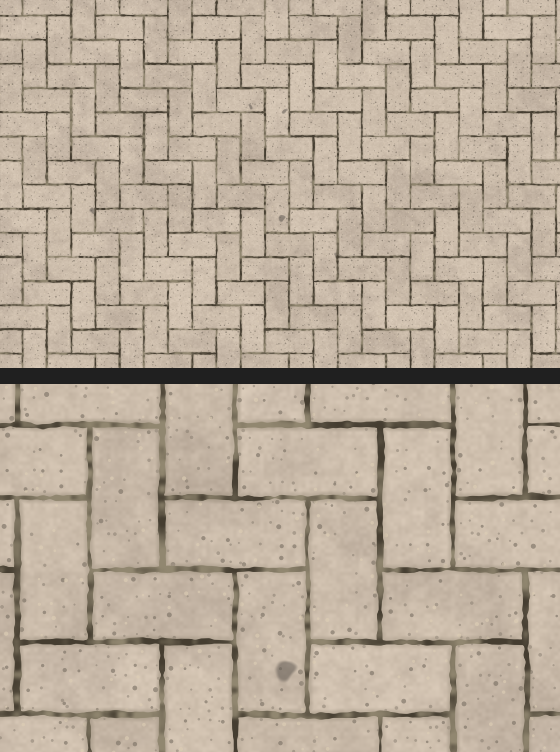
Top, the full canvas; bottom, a detail of the centre.
A Shadertoy shader for this texture:

```glsl
// Herringbone paving of sandy concrete bricks with worn, dirt-filled joints.

const vec2 CELLS = vec2(23.11, 15.25);      // half-brick cells across and up
const vec2 OFFSET = vec2(0.065, -0.60);     // shift of the grid, in cells
const float JOINT_HALF = 0.036;             // half joint width, in cells
const float JOINT_RAGGED = 0.034;           // raggedness of the joint edge
const float WOBBLE = 0.03;                  // waviness of the brick outlines
const float JITTER = 0.022;                 // misplacement of single bricks
const float CORNER = 0.05;                  // corner rounding
const float GRAIN = 0.075;                  // strength of the fine grain
const float BRICK_TONE = 0.03;              // brightness spread between bricks

const vec3 SAND_LIGHT = vec3(0.815, 0.755, 0.685);
const vec3 SAND_DARK = vec3(0.755, 0.695, 0.632);
const vec3 EDGE_DIRT = vec3(0.64, 0.59, 0.52);
const vec3 JOINT_LIGHT = vec3(0.57, 0.53, 0.44);
const vec3 JOINT_DARK = vec3(0.27, 0.24, 0.19);
const vec3 PIT = vec3(0.49, 0.45, 0.40);
const vec3 STAIN = vec3(0.40, 0.37, 0.34);
const vec3 FLECK = vec3(0.87, 0.81, 0.71);

float hash(vec2 p) {
    return fract(sin(dot(p, vec2(127.1, 311.7))) * 43758.5453);
}

float noise(vec2 p) {
    vec2 i = floor(p), f = fract(p);
    f = f * f * (3.0 - 2.0 * f);
    return mix(mix(hash(i), hash(i + vec2(1, 0)), f.x),
               mix(hash(i + vec2(0, 1)), hash(i + vec2(1, 1)), f.x), f.y);
}

float fbm(vec2 p) {
    float sum = 0.0, amp = 0.57;
    for (int i = 0; i < 3; i++) {
        sum += amp * noise(p);
        p = p * 2.03 + 17.3;
        amp *= 0.5;
    }
    return sum;
}

// Coverage of round dots: one possible dot per grid square.
float dots(vec2 p, float density, float chance, float radius, float aa) {
    vec2 g = p * density, id = floor(g);
    vec2 spot = 0.25 + 0.5 * vec2(hash(id + 3.1), hash(id + 8.7));
    float r = radius * (0.5 + 0.5 * hash(id + 5.3));
    float dist = length(fract(g) - spot) / density - r;
    return step(hash(id + 1.9), chance) * (1.0 - smoothstep(-aa, aa, dist));
}

// Distance inward from the brick outline; also returns the brick centre.
float brickDistance(vec2 p, out vec2 centre) {
    vec2 cell = floor(p);
    float phase = mod(cell.x - cell.y + 1.0, 4.0);
    bool flat_ = phase < 1.5;
    float nextHalf = (phase < 0.5 || phase > 2.5) ? 1.0 : 0.0;
    centre = cell + (flat_ ? vec2(nextHalf, 0.5) : vec2(0.5, nextHalf));
    vec2 halfSize = flat_ ? vec2(1.0, 0.5) : vec2(0.5, 1.0);
    vec2 shift = JITTER * (vec2(hash(centre), hash(centre + 9.2)) - 0.5);
    vec2 q = abs(p - centre - shift) - halfSize + CORNER;
    return CORNER - length(max(q, 0.0)) - min(max(q.x, q.y), 0.0);
}

void mainImage(out vec4 fragColor, in vec2 fragCoord) {
    vec2 p = fragCoord / iResolution.xy * CELLS + OFFSET;
    float aa = 0.6 * CELLS.y / iResolution.y;

    // Brick layout with slightly wavy outlines
    vec2 wave = vec2(noise(p * 3.0), noise(p * 3.0 + 40.0)) - 0.5;
    vec2 centre;
    float d = brickDistance(p + WOBBLE * wave, centre);

    // Brick face: broad mottling, tone per brick, fine grain
    float mottle = 0.55 * fbm(p * 0.6) + 0.45 * fbm(p * 2.6 + 11.0);
    vec3 col = mix(SAND_DARK, SAND_LIGHT, smoothstep(0.25, 0.62, mottle));
    col += BRICK_TONE * (hash(centre + 2.4) - 0.5);
    col += GRAIN * (0.6 * noise(p * 19.0) + 0.4 * noise(p * 9.0) - 0.5);

    // Pits, pale flecks and rare stains
    col = mix(col, PIT, 0.65 * dots(p, 4.0, 0.3, 0.035, aa));
    col = mix(col, PIT, 0.45 * dots(p + 31.7, 7.0, 0.2, 0.026, aa));
    col = mix(col, FLECK, 0.6 * dots(p + 7.4, 5.0, 0.2, 0.03, aa));
    vec2 blot = p + 0.12 * (vec2(noise(p * 6.0), noise(p * 6.0 + 5.0)) - 0.5);
    col = mix(col, STAIN, 0.6 * dots(blot + 13.0, 0.5, 0.07, 0.14, 0.04));

    // Dirt spreading from the joint on to the brick edge
    float grime = noise(p * 1.3 + 60.0);
    float edge = 1.0 - smoothstep(JOINT_HALF, JOINT_HALF + 0.07, d);
    col = mix(col, EDGE_DIRT, edge * (0.2 + 0.5 * grime));

    // Joint: ragged width, patches of dark soil and lighter sand
    float ragged = noise(p * 11.0 + 23.0) - 0.5 + 0.5 * (grime - 0.5);
    float width = JOINT_HALF + JOINT_RAGGED * ragged;
    float soil = 0.55 * noise(p * 1.7 + 80.0) + 0.45 * noise(p * 9.0 + 50.0);
    vec3 joint = mix(JOINT_LIGHT, JOINT_DARK, smoothstep(0.2, 0.75, soil));
    joint = mix(joint, FLECK, 0.5 * dots(p + 3.3, 3.0, 0.06, 0.06, aa));
    col = mix(joint, col, smoothstep(width - aa, width + aa, d));

    fragColor = vec4(clamp(col, 0.0, 1.0), 1.0);
}
```
